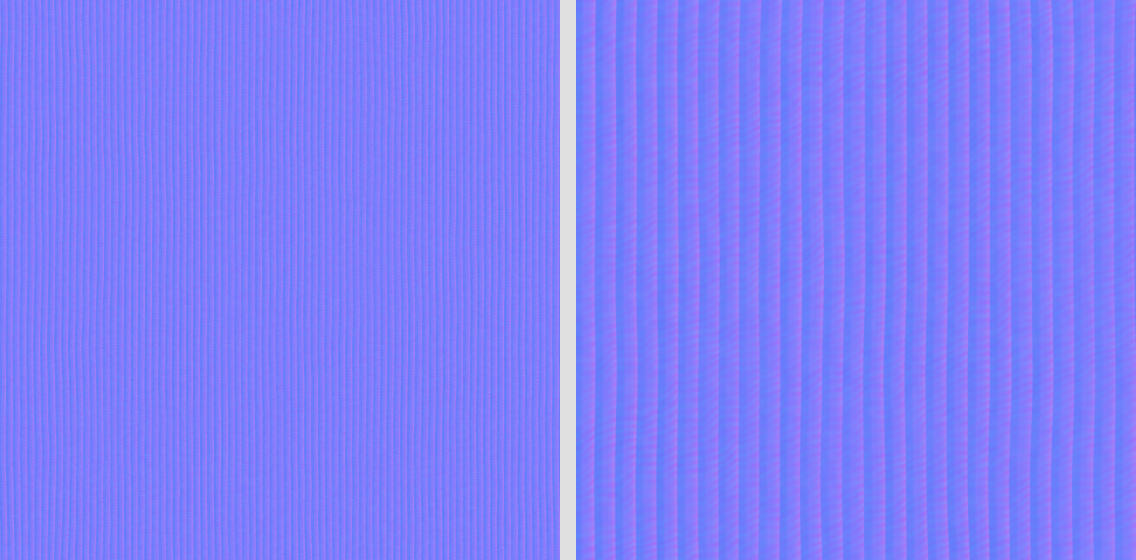
Left: the whole. Right: its middle third, enlarged.
This texture map is drawn by a WebGL 1 fragment shader. Its source:

```glsl
precision highp float;
// Tangent-space normal map of fine vertical ribbed cloth with slanted thread marks.

#define RIBS 81.0          // ribs across
#define THREADS 190.0      // slanted threads down
#define SLANT 0.9          // thread rise across one rib, in threads
#define WOBBLE 0.30        // sideways drift, in ribs
#define THREAD_TILT 0.034  // strength of the thread marks
#define GRAIN 0.030        // strength of the fine fuzz
#define RIB_VARIATION 0.30 // change of depth between ribs
#define SAMPLES 3          // supersamples per axis

uniform vec2 u_resolution;

float hash(vec2 p) {
  vec3 q = fract(vec3(p.xyx) * 0.1031);
  q += dot(q, q.yzx + 33.33);
  return fract((q.x + q.y) * q.z);
}

// Value noise on a lattice that wraps after "cells"
float noise(vec2 uv, vec2 cells) {
  vec2 p = uv * cells;
  vec2 i = floor(p);
  vec2 f = fract(p);
  f = f * f * (3.0 - 2.0 * f);
  vec2 a = mod(i, cells);
  vec2 b = mod(i + 1.0, cells);
  return mix(mix(hash(a), hash(vec2(b.x, a.y)), f.x),
             mix(hash(vec2(a.x, b.y)), hash(b), f.x), f.y);
}

// Sideways tilt over one rib: steep left flank, flat crown, narrow right flank
float ribTilt(float t) {
  float rise = -0.082 + 0.084 * smoothstep(0.24, 0.46, t)
             + 0.045 * smoothstep(0.58, 0.74, t)
             + 0.068 * smoothstep(0.76, 0.88, t);
  return mix(rise, -0.082, smoothstep(0.95, 1.0, t));
}

vec3 clothNormal(vec2 uv) {
  // Ribs drift gently along their length
  float drift = noise(uv, vec2(9.0, 5.0)) - 0.5
              + 0.5 * (noise(uv + 0.37, vec2(27.0, 16.0)) - 0.5);
  float x = uv.x * RIBS + WOBBLE * drift;
  float rib = mod(floor(x), RIBS);
  float t = fract(x);

  // Each rib and each patch of cloth has its own depth
  float depth = 1.0 + RIB_VARIATION * (hash(vec2(rib, 7.0)) - 0.5)
              + 0.3 * (noise(uv, vec2(12.0, 20.0)) - 0.5);

  // Uneven slanted threads, strongest on the right flank
  float jitter = noise(uv, vec2(RIBS, 60.0)) + hash(vec2(rib, 3.0));
  float thread = sin(6.28319 * (uv.y * THREADS - t * SLANT + jitter));
  float strength = THREAD_TILT * mix(0.45, 1.0, smoothstep(0.45, 0.9, t))
                 * (0.5 + noise(uv, vec2(40.0, 64.0)));

  // Fine fuzz
  vec2 fuzz = vec2(noise(uv, vec2(230.0, 190.0)),
                   noise(uv + 0.53, vec2(200.0, 230.0))) - 0.5;

  vec2 tilt = vec2(ribTilt(t) * depth, -0.008);
  tilt += strength * thread * vec2(0.6, -0.8) + GRAIN * fuzz;
  float z = sqrt(max(0.0, 1.0 - 4.0 * dot(tilt, tilt)));
  return vec3(0.5 + tilt, 0.49 + 0.5 * z);
}

void main() {
  vec3 color = vec3(0.0);
  for (int j = 0; j < SAMPLES; j++) {
    for (int i = 0; i < SAMPLES; i++) {
      vec2 offset = (vec2(float(i), float(j)) + 0.5) / float(SAMPLES) - 0.5;
      color += clothNormal((gl_FragCoord.xy + offset) / u_resolution);
    }
  }
  gl_FragColor = vec4(color / float(SAMPLES * SAMPLES), 1.0);
}
```
